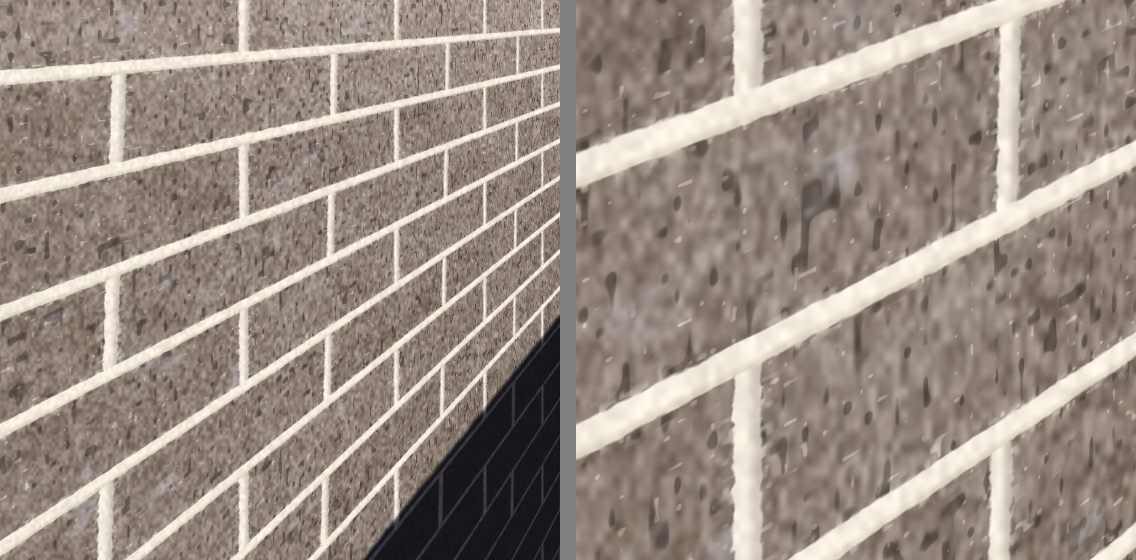
Left: the whole. Right: its middle third, enlarged.
This texture is drawn by a Shadertoy shader. Its source:

```glsl
#define VANISH_X 1.4552
#define COURSE_SCALE 0.1445
#define HALF_BRICK_SCALE 5.5836
#define BED_HALF 0.066
#define HEAD_HALF 0.046
#define ROUGHNESS 0.024
#define GRAIN 0.30
#define BRICK_DARK vec3(0.50, 0.44, 0.40)
#define BRICK_LIGHT vec3(0.58, 0.53, 0.49)
#define MORTAR vec3(0.96, 0.93, 0.88)
#define SHADE_BRICK vec3(0.085, 0.085, 0.105)
#define SHADE_MORTAR vec3(0.24, 0.23, 0.26)

float hash(vec2 p) {
    vec3 q = fract(vec3(p.xyx) * 0.1031);
    q += dot(q, q.yzx + 33.33);
    return fract((q.x + q.y) * q.z);
}

float noise(vec2 p) {
    vec2 i = floor(p), f = fract(p);
    f = f * f * (3.0 - 2.0 * f);
    return mix(mix(hash(i), hash(i + vec2(1, 0)), f.x),
               mix(hash(i + vec2(0, 1)), hash(i + vec2(1, 1)), f.x), f.y);
}

float fbm(vec2 p) {
    float sum = 0.0, amp = 0.5;
    for (int i = 0; i < 4; i++) {
        sum += amp * noise(p);
        p = p * 2.03 + 17.3;
        amp *= 0.5;
    }
    return sum;
}

float nearestLine(float t) {
    return abs(fract(t + 0.5) - 0.5);
}

void mainImage(out vec4 fragColor, in vec2 fragCoord) {
    vec2 p = fragCoord / iResolution.xy;
    float x = p.x, down = 1.0 - p.y;
    float pixel = 1.0 / iResolution.y;

    // Perspective: courses narrow towards the vanishing point
    float depth = VANISH_X - x;
    float v = (down - 0.1393 + 0.0855 * x) / (COURSE_SCALE * depth);
    float course = floor(v);
    float offset = 1.0 - mod(course, 2.0);
    float headDepth = depth * (1.0 - 0.024 * offset * (down - 0.3));
    float h = HALF_BRICK_SCALE / headDepth - 5.476;
    float along = 0.5 * (h + offset);
    vec2 brickId = vec2(floor(along), course) + 40.0;

    // Wall coordinates for wear, free of the course offset
    vec2 wall = vec2(HALF_BRICK_SCALE / depth, v) + 20.0;

    // Mortar joints with ragged edges
    float soft = 0.7 * pixel + 0.0008;
    float bedSoft = soft / (COURSE_SCALE * depth);
    float headSoft = soft * HALF_BRICK_SCALE / (depth * depth);
    float ragged = (fbm(wall * vec2(19.0, 23.0)) - 0.47) * ROUGHNESS;
    float bedDist = nearestLine(v) + ragged;
    float headDist = 2.0 * nearestLine(along) + ragged;
    float bed = 1.0 - smoothstep(BED_HALF - bedSoft, BED_HALF + bedSoft, bedDist);
    float head = 1.0 - smoothstep(HEAD_HALF - headSoft, HEAD_HALF + headSoft, headDist);
    float joint = max(bed, head);

    // Brick face: tint, short vertical streaks, pits and pale flecks
    float tint = hash(brickId);
    float cloud = fbm(wall * vec2(2.5, 3.0));
    float streak = noise(wall * vec2(34.0, 15.0)) - 0.5;
    float fine = noise(p * vec2(210.0, 150.0)) - 0.5;
    float grain = 0.5 * streak + 0.5 * fine;
    vec3 brick = mix(BRICK_DARK, BRICK_LIGHT, clamp(0.3 + 0.4 * tint + 1.2 * (cloud - 0.45), 0.0, 1.0));
    brick += GRAIN * grain;
    brick += 0.09 * smoothstep(0.35, 0.0, down) * (0.6 + 0.4 * x);
    float pit = smoothstep(0.74, 0.9, noise(wall * vec2(27.0, 11.0) + 7.0));
    brick *= 1.0 - 0.32 * pit;
    float fleck = smoothstep(0.88, 0.96, noise(wall * vec2(30.0, 24.0) + 51.0));
    brick += 0.16 * fleck;

    // Mortar smears beside joints, and chalky bloom on a few faces
    float edge = min(bedDist - BED_HALF, headDist - HEAD_HALF);
    float smear = exp(-max(edge, 0.0) * 32.0) * smoothstep(0.5, 0.85, noise(wall * vec2(42.0, 36.0)));
    brick = mix(brick, MORTAR, 0.55 * smear);
    float bloom = smoothstep(0.64, 0.8, fbm(wall * vec2(3.5, 4.0) + 9.0));
    brick = mix(brick, vec3(0.78, 0.78, 0.82), 0.4 * bloom);

    // Mortar body: grit, a lower lip shade, greyer right side of head joints
    vec3 mortar = MORTAR + 0.09 * fine + 0.06 * (fbm(wall * 14.0) - 0.45);
    float bedSide = fract(v + 0.5) - 0.5;
    float headSide = fract(along + 0.5) - 0.5;
    mortar -= bed * vec3(0.08, 0.09, 0.11) * smoothstep(0.2, 0.9, bedSide / BED_HALF);
    mortar -= (1.0 - bed) * 0.16 * smoothstep(-0.3, 0.9, 2.0 * headSide / HEAD_HALF);
    vec3 lit = mix(brick, mortar, joint);

    // Cast shadow across the lower right corner
    float thinBed = 1.0 - smoothstep(0.045 - bedSoft, 0.045 + bedSoft, bedDist);
    float shadeJoint = max(0.8 * thinBed, head);
    vec3 shaded = mix(SHADE_BRICK, SHADE_MORTAR, shadeJoint) * (1.0 + 0.35 * grain);
    float shadowEdge = down - 1.0 + 1.24 * (x - 0.647) + 0.003 * (noise(p * 40.0) - 0.5);
    float shadow = smoothstep(-0.006 - pixel, 0.006 + pixel, shadowEdge);

    fragColor = vec4(clamp(mix(lit, shaded, shadow), 0.0, 1.0), 1.0);
}
```
